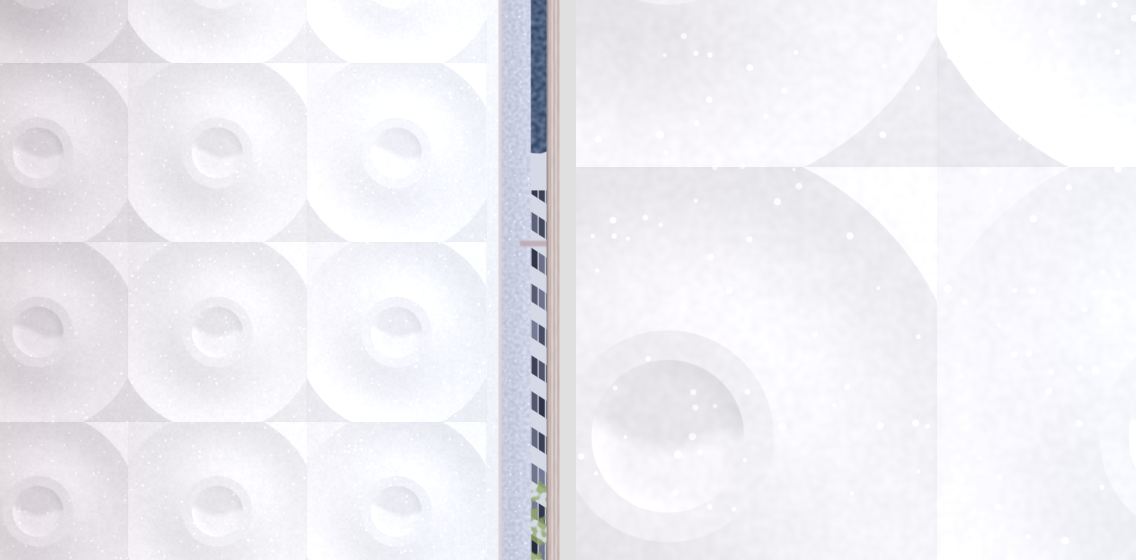
Left, the full canvas; right, a detail of the centre.
Reproduce this pattern procedurally as a WebGL 2 fragment shader.

```glsl
#version 300 es
precision highp float;
// Draws pale sparkling tiles of dished octagon-like rounds, beside a metal edge and a narrow street view.
uniform vec2 u_resolution;
out vec4 fragColor;

const float PITCH = 0.320;
const vec2 LATTICE = vec2(0.228, 0.247);
const float DISH_RADIUS = 0.56, RING_RADIUS = 0.197, BUTTON_RADIUS = 0.142;
const vec3 SHADE = vec3(0.875, 0.850, 0.870);
const vec3 WHITE = vec3(0.970, 0.970, 0.990);
const vec3 METAL = vec3(0.780, 0.800, 0.870);
const vec3 NAVY = vec3(0.300, 0.370, 0.490);
const vec3 BEIGE = vec3(0.820, 0.765, 0.755);

float hash(vec2 p) {
    vec3 q = fract(vec3(p.xyx) * 0.1031);
    q += dot(q, q.yzx + 33.33);
    return fract((q.x + q.y) * q.z);
}

float gradientDot(vec2 cell, vec2 offset) {
    float a = 6.2832 * hash(cell);
    return dot(vec2(cos(a), sin(a)), offset);
}

float gradientNoise(vec2 p) {
    vec2 i = floor(p), f = fract(p);
    vec2 u = f * f * (3.0 - 2.0 * f);
    float low = mix(gradientDot(i, f), gradientDot(i + vec2(1, 0), f - vec2(1, 0)), u.x);
    float high = mix(gradientDot(i + vec2(0, 1), f - vec2(0, 1)), gradientDot(i + 1.0, f - 1.0), u.x);
    return mix(low, high, u.y);
}

// Coverage of a shape with signed distance d
float inside(float d, float soft) {
    return 1.0 - smoothstep(-soft, soft, d);
}

float band(float x, float from, float to, float soft) {
    return inside(from - x, soft) * inside(x - to, soft);
}

// Sparse bright flakes of random size
float flakes(vec2 p, float density, float soft) {
    vec2 id = floor(p);
    vec2 at = 0.25 + 0.5 * vec2(hash(id + 7.0), hash(id + 19.0));
    float size = mix(0.10, 0.22, hash(id + 31.0));
    return step(1.0 - density, hash(id)) * inside(length(fract(p) - at) - size, soft);
}

// Brightness offset of one tile; q spans -0.5 to 0.5
float tileRelief(vec2 q, float seed, float soft) {
    float r = length(q);
    float lit = dot(q / max(r, 0.001), vec2(0.45, 0.89));

    // Flat corner facets outside the dish
    float upper = mix(0.005, 0.030, step(0.0, q.x));
    float lower = mix(-0.050, -0.035, step(0.0, q.x));
    float corner = mix(lower, upper, step(0.0, q.y));

    // Dish slopes one way by the rim, the other by the ring
    float dish = lit * mix(0.036, -0.048, smoothstep(0.24, 0.53, r));
    float level = mix(corner, dish, inside(r - DISH_RADIUS, soft));
    level = mix(level, -0.004 - 0.008 * lit, inside(r - RING_RADIUS, soft));

    // Hollow button with a curved shadow line
    float curve = q.y + 0.025 * sin(q.x * 18.0 + 2.0 * seed) + 0.10 * q.x;
    float hollow = mix(0.022, -0.042, smoothstep(-0.022, 0.022, curve));
    hollow -= 0.045 * dot(q, vec2(0.85, 0.53)) / BUTTON_RADIUS * smoothstep(0.08, BUTTON_RADIUS, r);
    return mix(level, hollow, inside(r - BUTTON_RADIUS, soft));
}

vec3 tiledPanel(vec2 uv, float px) {
    vec2 grid = (uv - LATTICE) / PITCH;
    vec2 id = floor(grid), q = fract(grid) - 0.5;
    float seed = hash(id + 40.0);

    // Light grows to the right and fades in the upper left
    vec3 color = mix(SHADE, WHITE, smoothstep(-0.12, 0.66, uv.x + 0.03 * gradientNoise(uv * 4.0)));
    float top = smoothstep(0.30, 1.0, uv.y);
    color += 0.025 * top * smoothstep(0.25, 0.75, uv.x);
    color -= 0.050 * smoothstep(0.82, 1.0, uv.y) * (1.0 - smoothstep(0.10, 0.32, uv.x));
    color += vec3(-0.012, -0.004, 0.008) * smoothstep(0.5, 0.9, uv.x);

    // Relief, seams and slight change between tiles
    float margin = inside(0.869 - uv.x, px);
    float relief = tileRelief(q, seed, px / PITCH) + 0.012 * (seed - 0.5);
    float seam = inside(0.5 - max(abs(q.x), abs(q.y)) - 0.005, 0.006);
    color += mix(relief * mix(1.1, 0.85, uv.x) - 0.008 * seam, -0.012, margin);

    // Fine grain and sparkle
    color += 0.022 * gradientNoise(uv * 190.0) + 0.016 * gradientNoise(uv * 70.0);
    return color + 0.07 * flakes(uv * 100.0, 0.09, 100.0 * px);
}

// Dark sky over a pale facade with window rows and a little green
vec3 streetView(vec2 uv, float px) {
    vec2 rows = vec2((uv.x - 0.948) / 0.013, uv.y / 0.064 + 0.3 * (uv.x - 0.95) / 0.03);
    vec2 f = fract(rows);
    float pane = band(f.y, 0.20, 0.70, px / 0.064) * band(f.x, 0.08, 0.92, px / 0.013);
    vec3 glass = mix(vec3(0.15, 0.17, 0.25), vec3(0.48, 0.50, 0.60), hash(floor(rows)));
    vec3 color = mix(vec3(0.84, 0.85, 0.90), glass, pane * inside(uv.y - 0.66, px));
    float leaves = inside(uv.y - 0.14, 0.01) * smoothstep(-0.1, 0.2, gradientNoise(uv * 75.0));
    color = mix(color, vec3(0.57, 0.66, 0.40), 0.8 * leaves);
    vec3 sky = NAVY + 0.18 * gradientNoise(uv * 110.0);
    return mix(color, sky, inside(0.727 + 0.01 * gradientNoise(uv * 50.0) - uv.y, px));
}

void main() {
    vec2 uv = gl_FragCoord.xy / u_resolution;
    float px = 1.0 / min(u_resolution.x, u_resolution.y);
    vec3 color = tiledPanel(uv, px);

    // Metal edge with a pale lip
    vec3 metal = METAL + 0.08 * gradientNoise(uv * 150.0) + 0.10 * flakes(uv * 120.0, 0.12, 120.0 * px);
    metal += 0.035 * smoothstep(0.91, 0.948, uv.x);
    color = mix(color, metal, inside(0.895 - uv.x, 0.003));
    color = mix(color, vec3(0.83, 0.79, 0.80), 0.7 * band(uv.x, 0.890, 0.897, 0.002));

    // Street gap, thin pin and beige post
    color = mix(color, streetView(uv, px), inside(0.948 - uv.x, px));
    float pin = band(uv.x, 0.928, 0.978, 0.003) * inside(abs(uv.y - 0.565) - 0.005, 0.003);
    color = mix(color, vec3(0.73, 0.65, 0.67), 0.8 * pin);
    vec3 post = BEIGE + 0.05 * sin(uv.x * 900.0) + 0.03 * gradientNoise(uv * vec2(200.0, 40.0));
    post -= 0.20 * band(uv.x, 0.975, 0.980, 0.002);
    color = mix(color, post, inside(0.976 - uv.x, px));
    fragColor = vec4(clamp(color, 0.0, 1.0), 1.0);
}
```
